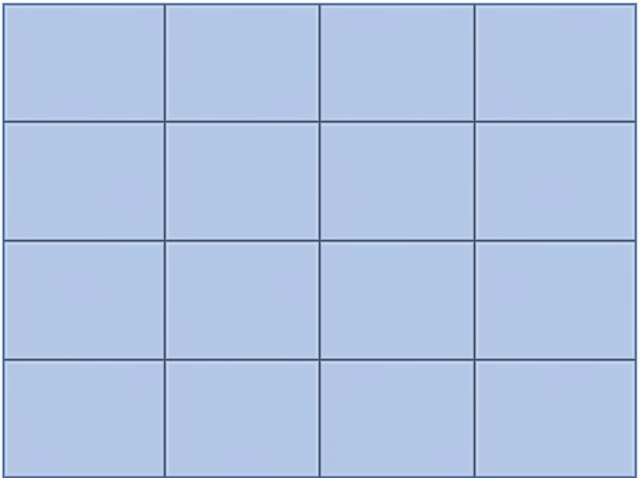
Give the GLSL for this pattern, as a WebGL 2 fragment shader.

```glsl
#version 300 es
precision highp float;
// A four by four grid of pale blue cells with thin dark rules, soft light fringes and a blue frame.
uniform vec2 u_resolution;
out vec4 outColor;

// Soft stroke profile around zero distance
float stroke(float d, float width) {
    return exp(-d * d / (width * width));
}

// Rule positions across the canvas, with slightly uneven spacing
vec2 rulePosition(float i) {
    return vec2(0.0055, 0.0015) + vec2(0.247, 0.24745) * i
         + vec2(0.0050, -0.0016) * sin(1.5707963 * i);
}

void main() {
    vec2 uv = gl_FragCoord.xy / u_resolution;
    vec2 scale = vec2(u_resolution.x / u_resolution.y, 1.0);
    float pixel = 1.0 / u_resolution.y;
    float width = max(0.0025, 0.7 * pixel);

    // Signed distance to the frame, in canvas heights
    vec2 low = rulePosition(0.0), high = rulePosition(4.0);
    vec2 edge = (abs(uv - 0.5 * (low + high)) - 0.5 * (high - low)) * scale;
    float inside = 1.0 - smoothstep(-pixel, pixel, max(edge.x, edge.y));

    // Cell fill with a barely visible uneven tint
    float tint = sin(uv.x * 19.0 + sin(uv.y * 13.0)) * sin(uv.y * 17.0 + 1.0);
    vec3 fill = vec3(0.702, 0.780, 0.904) + vec3(0.003, -0.002, 0.001) * tint;

    // Gather light fringes, inner rules and lavender shade beside the uprights
    float fringe = 0.0, rules = 0.0, lavender = 0.0;
    for (int i = 0; i < 5; i++) {
        vec2 d = (uv - rulePosition(float(i))) * scale;
        float side = (i == 2 || i == 4) ? -1.0 : 1.0;
        fringe = max(fringe, 0.75 * stroke(d.x - side * 0.0062, 0.0024));
        fringe = max(fringe, 0.25 * stroke(d.x + side * 0.0062, 0.0024));
        fringe = max(fringe, 0.75 * stroke(d.y + 0.0062, 0.0024));
        fringe = max(fringe, 0.40 * stroke(d.y - 0.0062, 0.0024));
        lavender = max(lavender, stroke(d.x - 0.025, 0.018));
        if (i > 0 && i < 4) {
            rules = max(rules, max(stroke(d.x, width), stroke(d.y, width)));
        }
    }
    fill += vec3(0.004, -0.008, -0.004) * lavender;
    vec3 color = mix(fill, vec3(0.82, 0.88, 0.97), fringe);
    color = mix(color, vec3(0.23, 0.28, 0.38), rules);

    // White margin, then the blue frame over its boundary
    color = mix(vec3(0.985, 0.99, 0.99), color, inside);
    float frame = stroke(max(edge.x, edge.y), width);
    color = mix(color, vec3(0.24, 0.37, 0.56), frame);

    outColor = vec4(color, 1.0);
}
```
